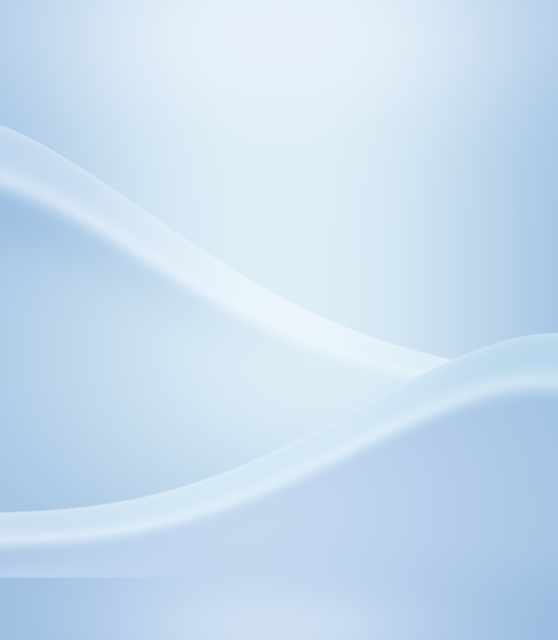
This background is drawn by a Shadertoy shader. Its source:

```glsl
#define DEEP vec3(0.58, 0.72, 0.87)
#define AQUA vec3(0.865, 0.932, 0.965)
#define LAVENDER vec3(0.915, 0.945, 0.985)
#define MIST vec3(0.77, 0.85, 0.94)
#define GLOSS vec3(0.92, 0.96, 0.985)
#define FLOOR_LINE 0.0977
#define RIDGE_GLOW 0.45
#define RIM_GLOW 0.35

// Soft elliptical light, 1 at its centre
float glow(vec2 p, vec2 centre, vec2 radius) {
    vec2 d = (p - centre) / radius;
    return exp(-dot(d, d));
}

float upperCrest(float x) {
    return 0.805 + x * (-0.33 + x * (-1.1625 + x * (1.925 - 0.837 * x)));
}

float lowerCrest(float x) {
    return 0.199 + x * (0.03 + x * (0.0715 + x * (0.893 - 0.714 * x)));
}

// Antialiased coverage of the side where the distance is positive
float cover(float dist) {
    float soft = 1.3 / iResolution.y;
    return smoothstep(-soft, soft, dist);
}

// Ribbon with a fine upper rim and a soft bright ridge at its lower fold;
// depth runs from 0 at the crest to 1 at the fold
vec3 ribbon(vec3 below, vec3 body, float depth) {
    float rim = RIM_GLOW * exp(-max(depth, 0.0) * 9.0);
    float ridge = RIDGE_GLOW * exp(-pow((depth - 0.92) / 0.25, 2.0));
    vec3 sheet = mix(body, GLOSS, max(rim, ridge));
    return mix(sheet, below, smoothstep(0.82, 1.35, depth));
}

vec3 sky(vec2 p) {
    float side = exp(-pow(abs(p.x - 0.5) / 0.46, 2.4));
    vec3 col = mix(DEEP, AQUA, side);
    col = mix(col, MIST, 0.45 * smoothstep(0.75, 1.0, p.y) * (1.0 - side));
    return mix(col, LAVENDER, 0.85 * glow(p, vec2(0.5, 0.94), vec2(0.36, 0.13)));
}

vec3 valley(vec2 p, float depth) {
    vec3 col = mix(DEEP, AQUA, glow(p, vec2(0.57, 0.45), vec2(0.6, 0.36)));
    // Shade cast beneath the upper fold
    float shade = exp(-pow((depth - 1.5) / 0.55, 2.0)) * exp(-p.x * 6.0);
    return mix(col, DEEP, 0.5 * shade);
}

vec3 foreground(vec2 p, float depth) {
    float light = glow(p, vec2(0.42, 0.2), vec2(0.62, 0.4));
    vec3 col = mix(DEEP, MIST, light);
    // Pale veil resting on the floor line at the left
    float veil = exp(-max(p.y - FLOOR_LINE, 0.0) / 0.025);
    col = mix(col, MIST, 0.7 * veil * (1.0 - smoothstep(0.1, 0.5, p.x)));
    float shade = exp(-pow((depth - 1.55) / 0.3, 2.0)) * exp(-p.x * 5.0);
    return mix(col, DEEP, 0.2 * shade);
}

vec3 floorLight(vec2 p) {
    vec3 col = mix(DEEP, MIST, glow(p, vec2(0.48, 0.09), vec2(0.4, 0.3)));
    return mix(col, LAVENDER, 0.35 * glow(p, vec2(0.49, 0.015), vec2(0.25, 0.06)));
}

void mainImage(out vec4 fragColor, in vec2 fragCoord) {
    vec2 p = fragCoord / iResolution.xy;

    // Upper ribbon and the valley beneath it
    float upperDist = upperCrest(p.x) - p.y;
    float upperDepth = upperDist / max(0.092 - 0.07 * p.x, 0.02);
    vec3 upperBody = mix(vec3(0.74, 0.835, 0.93), GLOSS, smoothstep(-0.05, 0.5, p.x));
    upperBody = mix(upperBody, AQUA, smoothstep(0.55, 0.8, p.x));
    vec3 upper = ribbon(valley(p, upperDepth), upperBody, upperDepth);
    vec3 col = mix(sky(p), upper, cover(upperDist));

    // Lower ribbon and the foreground slope
    float lowerDist = lowerCrest(p.x) - p.y;
    float lowerDepth = lowerDist / (0.048 + 0.037 * p.x * p.x);
    vec3 lowerBody = mix(vec3(0.79, 0.87, 0.945), vec3(0.83, 0.91, 0.96), smoothstep(0.0, 0.4, p.x));
    lowerBody = mix(lowerBody, vec3(0.72, 0.84, 0.925), smoothstep(0.6, 1.0, p.x));
    vec3 lower = ribbon(foreground(p, lowerDepth), lowerBody, lowerDepth);
    col = mix(col, lower, cover(lowerDist));

    // Floor strip, whose edge melts away towards the right
    float crisp = cover(FLOOR_LINE - p.y);
    float melted = 1.0 - smoothstep(0.03, 0.16, p.y);
    float strip = mix(crisp, melted, smoothstep(0.15, 0.55, p.x));
    col = mix(col, floorLight(p), strip);

    fragColor = vec4(col, 1.0);
}
```
